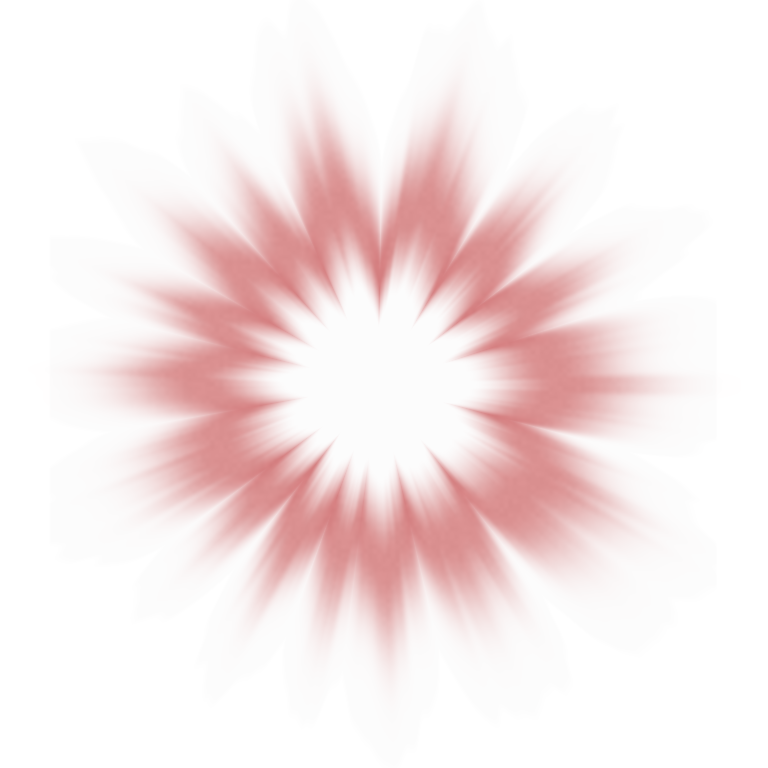
Reproduce this background procedurally as a three.js fragment shader.

```glsl
// Soft pink starburst: a ragged ring of blurred rays around a pale core.
varying vec2 vUv;

const vec2 CENTER = vec2(0.492, 0.499);
const float RING_RADIUS = 0.252;
const float NOTCH_WIDTH = 6.2; // degrees
const vec3 PAPER = vec3(1.0);
const vec3 VEIL = vec3(0.988);
const vec3 ROSE = vec3(0.855, 0.565, 0.565);
const vec3 DEEP_ROSE = vec3(0.835, 0.50, 0.505);

float hash(vec2 p) {
  return fract(sin(dot(p, vec2(12.9898, 78.233))) * 43758.5453);
}

// Value noise around the circle, closed after the given number of cells.
float angularNoise(float turn, float cells, float seed) {
  float x = turn * cells;
  float cell = floor(x);
  float f = smoothstep(0.0, 1.0, x - cell);
  float a = hash(vec2(mod(cell, cells), seed));
  float b = hash(vec2(mod(cell + 1.0, cells), seed));
  return mix(a, b, f) - 0.5;
}

// Smooth noise over the plane, for faint mottling.
float planeNoise(vec2 p) {
  vec2 cell = floor(p);
  vec2 f = smoothstep(0.0, 1.0, p - cell);
  float low = mix(hash(cell), hash(cell + vec2(1.0, 0.0)), f.x);
  float high = mix(hash(cell + vec2(0.0, 1.0)), hash(cell + vec2(1.0)), f.x);
  return mix(low, high, f.y) - 0.5;
}

float degreesApart(float a, float b) {
  return abs(mod(a - b + 180.0, 360.0) - 180.0);
}

// Depth of the sharp gaps that part the rays.
float notchDepth(float angle) {
  mat4 gapAngles = mat4(
    89.0, 59.0, 38.0, 18.0,
    -15.0, -52.0, -77.0, -97.0,
    -110.0, -128.0, -143.0, -170.0,
    166.0, 150.0, 132.0, 115.0);
  mat4 gapDepths = mat4(
    0.42, 0.35, 0.37, 0.33,
    0.33, 0.30, 0.31, 0.25,
    0.35, 0.36, 0.34, 0.30,
    0.27, 0.32, 0.31, 0.30);
  float depth = 0.0;
  for (int i = 0; i < 4; i++) {
    for (int j = 0; j < 4; j++) {
      float apart = degreesApart(angle, gapAngles[i][j]);
      depth = max(depth, gapDepths[i][j] * exp(-apart / NOTCH_WIDTH));
    }
  }
  return depth;
}

// Opacity across the ring, with q = 1 on its crest.
float ringProfile(float q, float fade) {
  float inner = smoothstep(0.50, 0.93, q);
  float beyond = max(q - 1.0, 0.0) / fade;
  return inner * exp(-beyond * beyond);
}

void main() {
  vec2 p = vUv - CENTER;
  float r = length(p);
  float turn = fract(atan(p.y, p.x + 1e-6) / 6.2831853 + 1.0);
  float notch = notchDepth(turn * 360.0);

  // Fine streaks vary the radius and the reach of each ray.
  float streaks = 0.08 * angularNoise(turn, 46.0, 1.0)
                + 0.09 * angularNoise(turn, 110.0, 2.0)
                + 0.05 * angularNoise(turn, 240.0, 3.0);
  float radius = RING_RADIUS * (1.0 - notch) * (1.0 + streaks);
  float fade = 0.36 + 0.10 * angularNoise(turn, 70.0, 4.0);
  float ring = ringProfile(r / radius, fade);

  // Pale veil that trails past the ray tips, cut at both sides.
  float reach = radius * 2.05;
  float veil = 1.0 - smoothstep(reach - 0.012, reach + 0.012, r);
  veil *= smoothstep(0.063, 0.067, vUv.x) * (1.0 - smoothstep(0.931, 0.935, vUv.x));

  // Rose tint, deeper where the gaps pinch the ring.
  vec3 rose = mix(ROSE, DEEP_ROSE, smoothstep(0.12, 0.36, notch));
  rose += 0.018 * planeNoise(vUv * 170.0);
  vec3 color = mix(PAPER, VEIL, veil);
  gl_FragColor = vec4(mix(color, rose, ring), 1.0);
}
```
